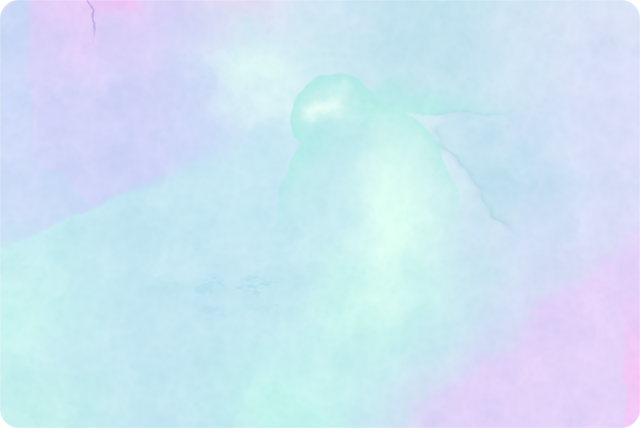
Give the GLSL for this background, as a Shadertoy shader.

```glsl
// Pastel watercolour washes of mint, sky blue and lilac on a rounded sheet of paper.

vec2 hash2(vec2 p) {
    vec3 q = fract(p.xyx * vec3(0.1031, 0.1030, 0.0973));
    q += dot(q, q.yzx + 33.33);
    return fract((q.xx + q.yz) * q.zy);
}

// Cellular noise: distance to the nearest scattered point
float cells(vec2 p) {
    vec2 cell = floor(p), f = fract(p);
    float nearest = 2.0;
    for (int y = -1; y <= 1; y++)
        for (int x = -1; x <= 1; x++) {
            vec2 o = vec2(x, y);
            nearest = min(nearest, length(o + hash2(cell + o) - f));
        }
    return nearest;
}

// Rotated sine layers, each bent by the sum so far
float waves(vec2 p) {
    float sum = 0.0, amp = 0.5;
    for (int i = 0; i < 6; i++) {
        p = mat2(1.42, 1.16, -1.16, 1.42) * p + 1.7;
        sum += amp * sin(p.x + 1.5 * sum) * sin(p.y - sum);
        amp *= 0.56;
    }
    return sum;
}

// Soft round stain
void blot(inout vec3 col, vec2 p, vec2 centre, vec2 radius, vec3 pigment, float amount) {
    vec2 d = (p - centre) / radius;
    col = mix(col, pigment, amount * exp(-dot(d, d)));
}

// Wash covering the side where d is positive
void wash(inout vec3 col, float d, float soft, vec3 pigment, float amount) {
    col = mix(col, pigment, amount * smoothstep(-soft, soft, d));
}

float ellipse(vec2 p, vec2 r) {
    return (length(p / r) - 1.0) * min(r.x, r.y);
}

void mainImage(out vec4 fragColor, in vec2 fragCoord) {
    vec2 page = fragCoord / iResolution.xy * vec2(1.5, 1.0);
    float pixel = 1.0 / iResolution.y;
    vec2 drift = vec2(waves(page * 3.0), waves(page * 3.0 + 9.0));
    vec2 rough = vec2(waves(page * 15.0), waves(page * 15.0 + 5.0));
    vec2 p = page + 0.06 * drift + 0.03 * rough;      // soft stains
    vec2 e = page + 0.010 * drift + 0.010 * rough;    // drawn edges

    // Sky blue ground, paler to the upper right
    vec3 col = mix(vec3(0.775, 0.91, 0.955), vec3(0.82, 0.905, 0.96), smoothstep(0.8, 1.3, p.x + 0.4 * p.y));

    // Lavender sheets in the upper left
    float slope = e.y - 0.42 - 0.44 * e.x;
    wash(col, slope, 0.006 + 0.06 * smoothstep(0.2, 0.6, e.x), vec3(0.795, 0.85, 0.97), smoothstep(0.75, 0.42, p.x));
    float fold = e.x - 0.08 - 1.3 * max(0.63 - e.y, 0.0);
    wash(col, fold, 0.005, vec3(0.83, 0.835, 0.98),
         0.75 * smoothstep(0.0, 0.02, slope) * smoothstep(0.56, 0.25, p.x));
    blot(col, p, vec2(0.20, 1.0), vec2(0.24, 0.17), vec3(0.915, 0.81, 0.975), 0.9 * smoothstep(0.06, 0.08, e.x));
    blot(col, p, vec2(0.28, 0.96), vec2(0.06, 0.025), vec3(0.94, 0.76, 0.96), 0.8);
    blot(col, p, vec2(0.58, 1.0), vec2(0.13, 0.08), vec3(0.92, 0.86, 0.96), 0.9);
    blot(col, p, vec2(0.64, 0.84), vec2(0.15, 0.07), vec3(0.86, 0.965, 0.96), 1.0);
    blot(col, p, vec2(0.98, 0.90), vec2(0.20, 0.12), vec3(0.75, 0.89, 0.935), 0.9);

    // Mint pools along the bottom
    blot(col, p, vec2(0.0, 0.22), vec2(0.19, 0.24), vec3(0.80, 0.965, 0.945), 0.95);
    blot(col, p, vec2(0.13, 0.03), vec2(0.14, 0.07), vec3(0.75, 0.94, 0.92), 0.8);
    blot(col, p, vec2(0.68, 0.06), vec2(0.17, 0.12), vec3(0.75, 0.955, 0.925), 0.95);

    // Lilac sheets on the right
    blot(col, p, vec2(1.53, 0.66), vec2(0.24, 0.34), vec3(0.87, 0.84, 0.975), 0.9);
    float diagonal = dot(e - vec2(1.10, 0.64), vec2(0.65, -0.76));
    wash(col, diagonal, 0.006, vec3(0.835, 0.88, 0.965), 0.6 * smoothstep(1.05, 1.25, p.x));
    float corner = dot(p - vec2(0.95, 0.05), vec2(0.67, -0.74));
    wash(col, corner, 0.10, vec3(0.85, 0.855, 0.965), 0.9);
    wash(col, corner - 0.06, 0.03, vec3(0.895, 0.82, 0.98), 0.85);
    blot(col, p, vec2(1.5, 0.10), vec2(0.05, 0.14), vec3(0.97, 0.77, 0.96), 0.9 * smoothstep(1.462, 1.468, e.x));

    // Teal bloom with pigment gathered at its rim
    float bloom = min(ellipse(e - vec2(0.79, 0.725), vec2(0.105, 0.10)), ellipse(e - vec2(0.86, 0.46), vec2(0.22, 0.30)));
    float inside = smoothstep(0.003, -0.003, bloom) * smoothstep(0.38, 0.75, p.y);
    col = mix(col, vec3(0.68, 0.92, 0.90), inside * (0.3 + 0.7 * exp(bloom / 0.06)));
    float shelf = e.y - 0.735;
    blot(col, p, vec2(0.97, 0.755), vec2(0.16, 0.04), vec3(0.68, 0.91, 0.90), 0.95 * smoothstep(-0.003, 0.003, shelf));
    col -= vec3(0.08, 0.03, 0.03) * exp(-abs(shelf) / 0.004) * smoothstep(0.13, 0.05, abs(e.x - 1.09));

    // Blue wash ending in a ragged dried rim
    float drop = max(0.70 - e.y, 0.0);
    float rim = e.x - 1.02 - drop * (0.5 + 0.9 * drop) - 0.03 * rough.x;
    blot(col, p, vec2(1.14, 0.61), vec2(0.12, 0.13), vec3(0.75, 0.88, 0.935), 0.95 * smoothstep(-0.004, 0.004, rim));
    float worn = smoothstep(0.42, 0.52, e.y) * smoothstep(0.73, 0.68, e.y);
    col -= vec3(0.11, 0.06, 0.05) * exp(-abs(rim) / 0.007) * worn * (0.8 + rough.y);

    // Glowing pale mint centre
    blot(col, p, vec2(0.88, 0.28), vec2(0.16, 0.20), vec3(0.77, 0.96, 0.93), 0.85);
    blot(col, p, vec2(0.92, 0.50), vec2(0.10, 0.20), vec3(0.87, 1.0, 0.955), 1.0);
    blot(col, p, vec2(0.79, 0.77), vec2(0.035, 0.025), vec3(0.89, 0.98, 0.96), 1.0);

    // Fine vein and sparse flecks
    float vein = abs(page.x - 0.20 - 0.25 * (1.0 - page.y) - 0.02 * rough.x);
    col -= vec3(0.12, 0.13, 0.06) * smoothstep(0.002 + pixel, 0.0, vein) * smoothstep(0.89, 0.95, page.y);
    vec2 area = (page - vec2(0.56, 0.32)) / vec2(0.14, 0.05);
    float fleck = smoothstep(0.25, 0.4, waves(page * vec2(22.0, 40.0)));
    col -= vec3(0.06, 0.025, 0.02) * fleck * exp(-dot(area, area));

    // Mottled pigment with dried tide lines, then white rounded corners
    col += vec3(0.022, 0.010, 0.006) * (rough.y + 0.7 * drift.x);
    col += vec3(0.012, 0.008, 0.005) * (smoothstep(-0.02, 0.02, drift.y + 0.2 * rough.x) - 0.5);
    col += vec3(0.020, 0.012, 0.010) * (cells(p * 16.0) + cells(e * 45.0) - 0.9);
    vec2 q = abs(page - vec2(0.75, 0.5)) - vec2(0.705, 0.455);
    float sheet = length(max(q, 0.0)) - 0.045;
    fragColor = vec4(mix(clamp(col, 0.0, 1.0), vec3(1.0), smoothstep(-pixel, pixel, sheet)), 1.0);
}
```
